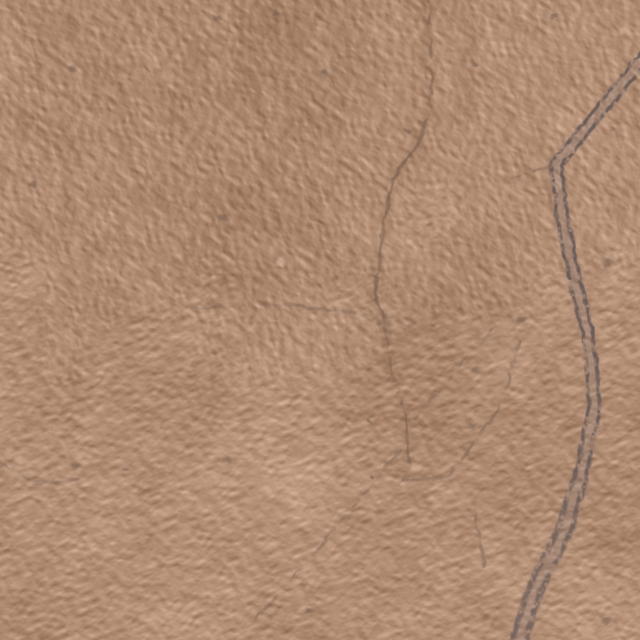
Write a Shadertoy shader that draws this texture.

```glsl
// Weathered tan plaster: embossed fine grain, broken hairline cracks and one ragged twin-edged fissure.
#define GRAIN_SCALE 122.0
#define GRAIN_CONTRAST 0.125
#define BLOTCH_CONTRAST 0.11
#define WOBBLE 0.009
#define FISSURE_HALF_WIDTH 0.0100
#define FISSURE_STRENGTH 0.90
#define CRACK_STRENGTH 0.62
#define HAIRLINE_STRENGTH 0.45
#define SPECK_CELLS 13.0
#define BASE_COLOR vec3(0.692, 0.550, 0.452)
#define CRACK_COLOR vec3(0.470, 0.375, 0.315)
#define FISSURE_COLOR vec3(0.385, 0.335, 0.325)

// Paths in canvas units, origin at lower left
const vec2 FISSURE[11] = vec2[11](
    vec2(1.01, 0.915), vec2(0.937, 0.824), vec2(0.869, 0.742), vec2(0.876, 0.674),
    vec2(0.897, 0.570), vec2(0.918, 0.479), vec2(0.930, 0.368), vec2(0.911, 0.271),
    vec2(0.885, 0.180), vec2(0.835, 0.076), vec2(0.808, -0.01));
const vec2 CRACK[10] = vec2[10](
    vec2(0.670, 1.01), vec2(0.674, 0.830), vec2(0.647, 0.766), vec2(0.612, 0.720),
    vec2(0.597, 0.635), vec2(0.586, 0.544), vec2(0.599, 0.499), vec2(0.609, 0.427),
    vec2(0.635, 0.349), vec2(0.638, 0.277));
const vec4 HAIRLINE[12] = vec4[12](
    vec4(0.625, 0.297, 0.495, 0.140), vec4(0.495, 0.140, 0.370, 0.000),
    vec4(0.300, 0.520, 0.456, 0.525), vec4(0.456, 0.525, 0.677, 0.492),
    vec4(0.632, 0.247, 0.703, 0.258), vec4(0.703, 0.258, 0.781, 0.362),
    vec4(0.781, 0.362, 0.810, 0.466), vec4(0.651, 0.349, 0.768, 0.486),
    vec4(0.000, 0.277, 0.052, 0.247), vec4(0.052, 0.247, 0.124, 0.251),
    vec4(0.868, 0.742, 0.794, 0.721), vec4(0.742, 0.220, 0.755, 0.115));

// Integer hash, 0..1
float hash(vec2 cell) {
    uvec2 q = uvec2(ivec2(cell)) * uvec2(1597u, 3812u) + uvec2(977u, 131u);
    uint n = (q.x ^ (q.y * 7919u)) * 747796u + 28911u;
    n = ((n >> 15) ^ n) * 739981u;
    n = ((n >> 13) ^ n) * 277803u;
    return float((n ^ (n >> 16)) & 65535u) / 65535.0;
}

float noise(vec2 p) {
    vec2 i = floor(p), f = fract(p);
    f = f * f * (3.0 - 2.0 * f);
    return mix(mix(hash(i), hash(i + vec2(1, 0)), f.x),
               mix(hash(i + vec2(0, 1)), hash(i + vec2(1, 1)), f.x), f.y);
}

vec2 noise2(vec2 p) { return vec2(noise(p), noise(p + 51.0)) - 0.5; }

float fbm(vec2 p) {
    float sum = 0.0, amp = 0.5;
    for (int i = 0; i < 4; i++) {
        sum += amp * noise(p);
        p = mat2(1.6, 1.2, -1.2, 1.6) * p + 17.0;
        amp *= 0.5;
    }
    return sum;
}

float segmentDist(vec2 p, vec2 a, vec2 b) {
    vec2 ab = b - a;
    return length(p - a - ab * clamp(dot(p - a, ab) / dot(ab, ab), 0.0, 1.0));
}

float line(float d, float halfWidth) {
    return 1.0 - smoothstep(halfWidth * 0.3, halfWidth * 1.7, d);
}

// Lit relief of short grains lying along the given unit direction
float strokes(vec2 p, vec2 dir) {
    vec2 q = vec2(dot(p, dir) * 0.82, dot(p, vec2(-dir.y, dir.x)) * 1.12) * GRAIN_SCALE;
    vec2 light = vec2(0.25, 0.62);
    float coarse = noise(q + light) - noise(q);
    float fine = noise(q * 1.8 + 9.0 + light) - noise(q * 1.8 + 9.0);
    return coarse + 0.4 * fine + 0.4 * (noise(q * 0.8 + 31.0) - 0.5);
}

// Grain falls to the right in the upper part and rises gently in the lower part
float grain(vec2 p) {
    vec2 q = p + 0.004 * noise2(p * 45.0);
    float upper = smoothstep(0.35, 0.75, p.y + 0.4 * (noise(p * 9.0) - 0.5));
    vec2 blend = vec2(1.0 - upper, upper);
    return dot(blend, vec2(strokes(q, vec2(0.94, 0.34)), strokes(q + 3.0, vec2(0.80, -0.60)))) / length(blend);
}

// x: dark specks, y: pale specks
vec2 specks(vec2 p) {
    vec2 cell = floor(p * SPECK_CELLS);
    float pick = hash(cell + 300.0);
    vec2 center = 0.25 + 0.5 * vec2(hash(cell + 400.0), hash(cell + 500.0));
    vec2 offset = (fract(p * SPECK_CELLS) - center) / SPECK_CELLS + 0.006 * noise2(p * 130.0);
    float spot = line(length(offset * vec2(0.8, 1.1)), mix(0.003, 0.006, hash(cell + 600.0)));
    return spot * vec2(step(pick, 0.09), step(0.96, pick));
}

void mainImage(out vec4 fragColor, in vec2 fragCoord) {
    vec2 uv = fragCoord / iResolution.xy;
    vec2 jitter = noise2(uv * 125.0);
    vec2 wobbled = uv + WOBBLE * (vec2(fbm(uv * 32.0), fbm(uv * 32.0 + 90.0)) - 0.47) + 0.0045 * jitter;

    // Ground: broad blotches, darker toward the top, with fine relief
    float relief = grain(uv);
    float blotch = fbm(uv * 4.5 + 7.0) - 0.47 + 0.35 * (noise(uv * 26.0) - 0.5);
    vec3 color = BASE_COLOR + BLOTCH_CONTRAST * blotch + 0.02 * (0.5 - uv.y) + GRAIN_CONTRAST * relief;

    // Distances to the three kinds of crack
    float fissure = 1.0, crack = 1.0, hairline = 1.0;
    vec2 fissurePos = mix(uv, wobbled, 0.7);
    for (int i = 0; i < 10; i++) fissure = min(fissure, segmentDist(fissurePos, FISSURE[i], FISSURE[i + 1]));
    for (int i = 0; i < 9; i++) crack = min(crack, segmentDist(wobbled, CRACK[i], CRACK[i + 1]));
    for (int i = 0; i < 12; i++) hairline = min(hairline, segmentDist(wobbled, HAIRLINE[i].xy, HAIRLINE[i].zw));

    // Cracks break up along their length; the main one is clearest in its middle
    float wear = smoothstep(0.25, 0.65, 0.5 * noise(uv * 42.0 + 13.0) + 0.5 * noise(uv * 105.0));
    float clear = smoothstep(0.44, 0.53, uv.y) * (1.0 - smoothstep(0.70, 0.88, uv.y));
    float knot = line(length(wobbled - vec2(0.599, 0.497)), 0.011);
    float hair = CRACK_STRENGTH * line(crack, 0.0026) * mix(0.75 * wear, 0.6 + 0.4 * wear, clear);
    hair = max(hair, HAIRLINE_STRENGTH * line(hairline, 0.0026) * wear);
    hair = max(hair, 0.6 * knot * wear);
    color = mix(color, CRACK_COLOR, hair);
    color -= 0.025 * line(crack, 0.009);

    // Fissure: grey bed between two ragged dark edges, looser toward the bottom
    float loose = 1.0 - smoothstep(0.1, 0.4, uv.y);
    float halfWidth = FISSURE_HALF_WIDTH * (1.0 + 0.25 * loose);
    float broken = smoothstep(0.2, 0.65, 0.55 * noise(uv * vec2(150.0, 90.0) + 5.0) + 0.45 * noise(uv * 230.0));
    float edge = line(abs(fissure - halfWidth * 0.8), 0.0029 + 0.0016 * loose);
    color = mix(color, vec3(0.635, 0.525, 0.465) + 0.11 * relief, 0.7 * line(fissure, halfWidth));
    color = mix(color, FISSURE_COLOR, FISSURE_STRENGTH * edge * mix(0.15, 0.95 - 0.2 * loose, broken));

    // Scattered pits and chips
    vec2 speck = specks(uv);
    color = mix(color, CRACK_COLOR, 0.6 * speck.x);
    color = mix(color, vec3(0.83, 0.71, 0.61), 0.55 * speck.y);

    fragColor = vec4(clamp(color, 0.0, 1.0), 1.0);
}
```
